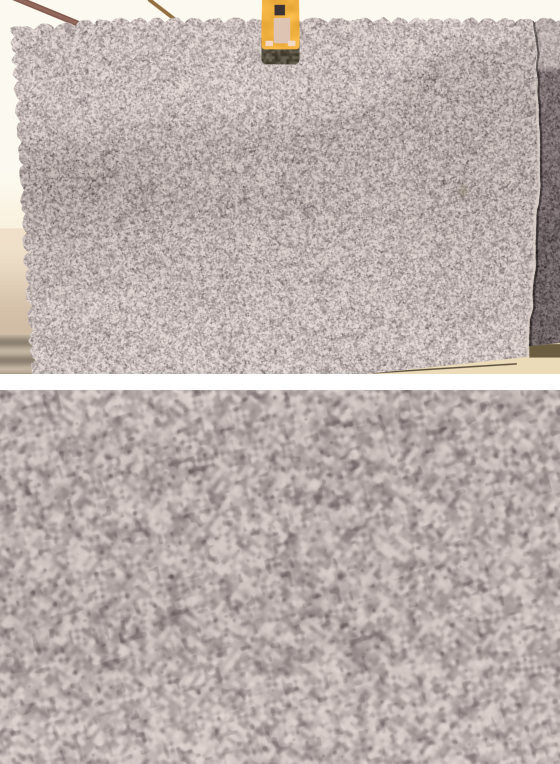
Top, the full canvas; bottom, a detail of the centre.
This texture is drawn by a Shadertoy shader. Its source:

```glsl
// A speckled grey granite slab with chipped edges, held by an orange clamp.
// Rotated value noise makes the grain; signed distances cut the slab, its
// darker neighbour, the poles and the clamp. Canvas height = 1, y is up.

const vec3 SKY = vec3(0.99, 0.98, 0.94);
const vec3 GROUND = vec3(0.94, 0.88, 0.79);
const vec3 STONE = vec3(0.722, 0.680, 0.669);
const vec3 STONE_DARK = vec3(0.45, 0.40, 0.41);
const vec3 ORANGE = vec3(0.95, 0.70, 0.26);
const vec3 RUBBER = vec3(0.22, 0.20, 0.14);
const vec3 LABEL = vec3(0.87, 0.77, 0.70);
const vec3 POLE = vec3(0.46, 0.30, 0.25);
const float GRAIN_FREQ = 235.0;
const float GRAIN_CONTRAST = 0.43;
const float FLECK_DEPTH = 0.30;
const float CHIP_FREQ = 19.0;
const float CHIP_DEPTH = 0.011;
const mat2 TURN = mat2(0.8, 0.6, -0.6, 0.8);

float hash(vec2 p) {
    vec3 q = fract(vec3(p.xyx) * 0.1031);
    q += dot(q, q.yzx + 33.33);
    return fract((q.x + q.y) * q.z);
}

float noise(vec2 p) {
    vec2 i = floor(p), f = fract(p);
    f = f * f * (3.0 - 2.0 * f);
    return mix(mix(hash(i), hash(i + vec2(1, 0)), f.x),
               mix(hash(i + vec2(0, 1)), hash(i + vec2(1, 1)), f.x), f.y);
}

float fill(float d) {
    float w = 0.8 / iResolution.y;
    return 1.0 - smoothstep(-w, w, d);
}

float box(vec2 p, vec2 halfSize, float radius) {
    vec2 q = abs(p) - halfSize + radius;
    return length(max(q, 0.0)) + min(max(q.x, q.y), 0.0) - radius;
}

float segment(vec2 p, vec2 a, vec2 b) {
    vec2 d = b - a;
    return length(p - a - d * clamp(dot(p - a, d) / dot(d, d), 0.0, 1.0));
}

// Depth of the saw-cut scallops along an edge
float chips(float t, float seed) {
    float wave = abs(sin(3.14159 * (t * CHIP_FREQ + 0.9 * noise(vec2(t * 9.0, seed)))));
    return CHIP_DEPTH * (pow(1.0 - wave, 1.6) + 0.55 * noise(vec2(t * 80.0, seed)));
}

// Centred grain value: soft light crystals with a tail of dark flecks
float grain(vec2 p) {
    vec2 q = TURN * p * GRAIN_FREQ + 300.0;
    float fine = noise(q);
    float coarse = noise(TURN * q * 0.5 + 37.0);
    float fleck = smoothstep(0.60, 0.95, noise(TURN * q * 0.8 + 91.0));
    float value = 0.6 * fine + 0.4 * coarse - 0.5;
    return min(value, 0.5 * value + 0.08) + 0.05 - FLECK_DEPTH * fleck;
}

// Broad light: a soft diagonal shadow fading downwards, plus faint mottling
float slabLight(vec2 p) {
    float rim = 0.59 + 0.12 * p.x + 0.13 * smoothstep(0.95, 1.2, p.x);
    float soft = mix(0.10, 0.015, smoothstep(0.4, 1.2, p.x));
    float shadow = smoothstep(rim + soft, rim - soft, p.y) * smoothstep(0.1, 0.75, p.y + 0.1);
    vec2 away = (p - vec2(0.2, 0.52)) * vec2(3.5, 7.0);
    float leftShade = exp(-dot(away, away));
    float mottle = noise(p * vec2(5.0, 11.0)) - 0.5;
    return 0.045 - 0.065 * shadow - 0.045 * leftShade + 0.025 * mottle;
}

vec3 background(vec2 p) {
    vec3 col = mix(SKY, vec3(0.98, 0.95, 0.88), smoothstep(0.55, 0.40, p.y));
    col = mix(col, mix(GROUND, vec3(0.82, 0.74, 0.65), smoothstep(0.36, 0.12, p.y)), fill(p.y - 0.39));
    float stripes = 0.5 + 0.5 * sin(p.y * 130.0);
    vec3 kerb = mix(vec3(0.55, 0.50, 0.44), vec3(0.76, 0.71, 0.63), stripes);
    col = mix(col, kerb, fill(max(p.y - 0.105, p.x - 0.4)));
    // Pale floor under the slab, with one dark joint
    col = mix(col, vec3(0.92, 0.86, 0.72), fill(0.9 - p.x) * fill(p.y - 0.1));
    col = mix(col, vec3(0.36, 0.31, 0.24), fill(segment(p, vec2(1.0, 0.003), vec2(1.38, 0.027)) - 0.002));
    col = mix(col, vec3(0.42, 0.37, 0.25), fill(box(p - vec2(1.47, 0.062), vec2(0.055, 0.018), 0.0)));
    // Two poles behind the slab
    float poleDist = segment(p, vec2(0.03, 1.01), vec2(0.205, 0.938));
    col = mix(col, POLE + 0.12 * smoothstep(0.01, 0.0, poleDist), fill(poleDist - 0.008));
    return mix(col, vec3(0.57, 0.43, 0.24), fill(segment(p, vec2(0.40, 1.0), vec2(0.465, 0.95)) - 0.005));
}

vec3 drawClamp(vec3 col, vec2 p) {
    vec2 q = p - vec2(0.75, 0.92);
    col = mix(col, RUBBER + 0.22 * noise(p * 130.0), fill(box(q + vec2(0.0, 0.055), vec2(0.051, 0.037), 0.014)));
    float body = box(q - vec2(0.0, 0.035), vec2(0.051 - 0.02 * max(q.y, 0.0), 0.087), 0.01);
    col = mix(col, ORANGE + 0.10 * (noise(p * 45.0) - 0.5), fill(body));
    col = mix(col, LABEL, fill(box(q - vec2(0.004, -0.002), vec2(0.022, 0.034), 0.003)));
    col = mix(col, LABEL + 0.08, fill(box(vec2(abs(q.x) - 0.030, q.y + 0.036), vec2(0.010, 0.007), 0.002)));
    return mix(col, vec3(0.24, 0.20, 0.20), fill(box(q - vec2(-0.002, 0.053), vec2(0.014, 0.014), 0.002)));
}

void mainImage(out vec4 fragColor, in vec2 fragCoord) {
    vec2 p = fragCoord / iResolution.y;
    vec3 col = background(p);
    float speckle = GRAIN_CONTRAST * grain(p);

    // Slab outlines
    float top = p.y - 0.932 - 0.022 * smoothstep(0.0, 0.35, p.x) + chips(p.x, 3.0);
    float left = 0.025 + 0.06 * (0.93 - p.y) + chips(p.y, 8.0) - p.x;
    float seam = p.x - 1.428 - 0.014 * sin((p.y - 0.27) * 4.7) - 0.008 * (noise(vec2(p.y * 28.0, 5.0)) - 0.5);
    float bottom = (p.x - 0.98) * 0.106 - p.y;
    float slab = max(max(top, left), max(seam, bottom));

    // Neighbouring slab, mostly in shade
    float neighbour = max(max(top, -seam), 0.076 + 0.1 * (p.x - 1.43) - p.y);
    vec3 shaded = mix(STONE, STONE_DARK, 0.9 * smoothstep(0.83, 0.80, p.y));
    shaded *= 1.0 - 0.12 * smoothstep(0.65, 0.3, p.y);
    col = mix(col, shaded + 0.75 * speckle, fill(neighbour));
    col *= 1.0 - 0.45 * fill(abs(seam - 0.004) - 0.003) * fill(neighbour);

    // Main slab, with a small stain and a pale broken right edge
    vec3 stone = STONE + slabLight(p) + speckle * vec3(1.0, 1.0, 0.96);
    float stain = length((p - vec2(1.236, 0.488)) * vec2(1.4, 1.0)) + 0.012 * noise(p * 70.0);
    stone -= vec3(0.10, 0.10, 0.13) * smoothstep(0.032, 0.012, stain);
    float paleEdge = fill(abs(seam + 0.003) - 0.003) * smoothstep(0.85, 0.7, p.y);
    stone = mix(stone, vec3(0.88, 0.84, 0.81), 0.7 * paleEdge);
    col = mix(col, stone, fill(slab));

    fragColor = vec4(clamp(drawClamp(col, p), 0.0, 1.0), 1.0);
}
```
